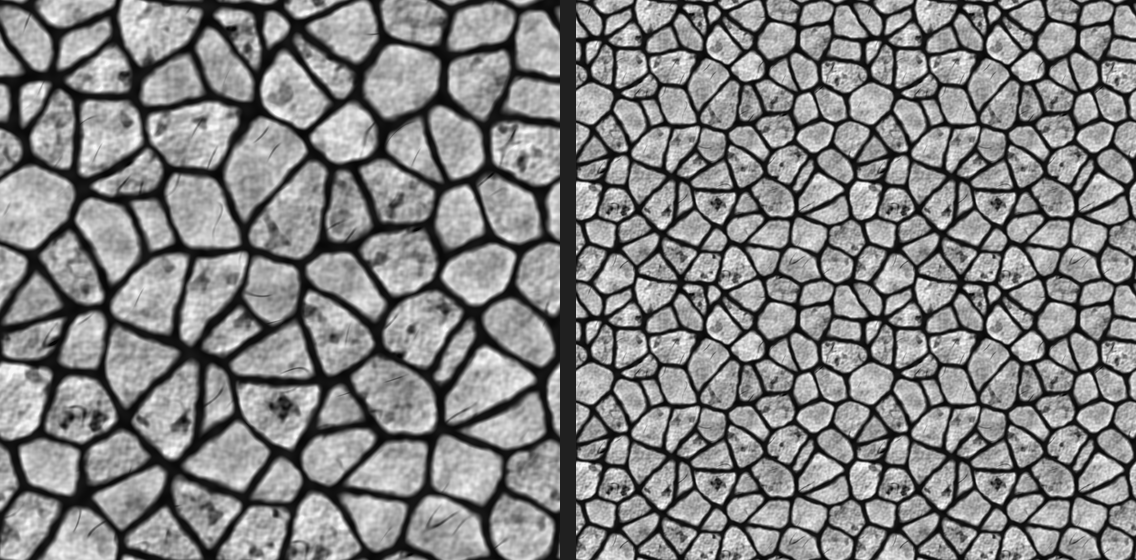
Left: one tile. Right: repeated 2 by 2.
A WebGL 2 fragment shader for this texture:

```glsl
#version 300 es
precision highp float;
// Tiling wall of irregular grey stones with dark, narrow joints.
// A wrapped, weighted Voronoi diagram gives the stones; embossed gradient
// noise, pits and short cracks give each of them its own weathered face.

uniform vec2 u_resolution;
out vec4 fragColor;

const float STONES = 9.0;         // stones along each side
const float JITTER = 0.92;        // scatter of the stone centres
const float SIZE_SPREAD = 0.22;   // difference between large and small stones
const float CORNER = 20.0;        // higher is sharper corners
const float JOINT_CORE = 0.0012;  // half width of the darkest part of a joint
const float JOINT_EDGE = 0.0125;  // distance where the stone face begins
const float BEND = 0.024;         // waviness of the joints
const float JOINT_TONE = 0.06;
const float STONE_TONE = 0.69;
const float TONE_SPREAD = 0.09;
const float BLOTCH = 0.22;
const float EMBOSS = 0.50;
const float GRAIN = 0.13;
const float PIT_DEPTH = 0.42;
const float CRACK_DEPTH = 0.30;
const vec2 LIGHT_STEP = vec2(-0.003, 0.004);

// Integer hash of a lattice point that wraps at the given period
vec3 hash(vec2 cell, vec2 period, uint seed) {
    uvec2 c = uvec2(floor(mod(cell + 0.5, period)));
    uvec3 v = uvec3(c, seed) * 1664525u + 1013904223u;
    v.x += v.y * v.z; v.y += v.z * v.x; v.z += v.x * v.y;
    v ^= v >> 16u;
    v.x += v.y * v.z; v.y += v.z * v.x; v.z += v.x * v.y;
    return vec3(v >> 8u) / 16777216.0;
}

float cornerSlope(vec2 cell, vec2 offset, vec2 period, uint seed) {
    float angle = 6.28319 * hash(cell, period, seed).x;
    return dot(vec2(cos(angle), sin(angle)), offset);
}

// Gradient noise, about -0.7 to 0.7
float noise(vec2 p, vec2 period, uint seed) {
    vec2 i = floor(p), f = p - i;
    vec2 u = f * f * f * (f * (f * 6.0 - 15.0) + 10.0);
    vec2 e = vec2(1.0, 0.0);
    float low = mix(cornerSlope(i, f, period, seed),
                    cornerSlope(i + e.xy, f - e.xy, period, seed), u.x);
    float high = mix(cornerSlope(i + e.yx, f - e.yx, period, seed),
                     cornerSlope(i + e.xx, f - e.xx, period, seed), u.x);
    return mix(low, high, u.y);
}

float tiledNoise(vec2 uv, float repeats, uint seed) {
    return noise(uv * repeats, vec2(repeats), seed);
}

float relief(vec2 uv) {
    float sum = 0.0, amplitude = 1.0, repeats = 12.0;
    for (int octave = 0; octave < 4; octave++) {
        sum += amplitude * tiledNoise(uv, repeats, 20u + uint(octave));
        amplitude *= 0.6;
        repeats *= 2.0;
    }
    return sum;
}

// Offset to a stone centre (xy) and its weighted squared distance (z)
vec3 site(vec2 p, vec2 cell) {
    vec3 h = hash(cell, vec2(STONES), 1u);
    vec2 r = cell + 0.5 + JITTER * (h.xy - 0.5) - p;
    return vec3(r, dot(r, r) - SIZE_SPREAD * h.z);
}

// Rounded distance to the nearest joint; also returns the stone's cell
float jointDistance(vec2 uv, out vec2 stone) {
    vec2 p = uv * STONES, home = floor(p);
    vec3 nearest = vec3(0.0, 0.0, 1e5);
    stone = home;
    for (int y = -2; y <= 2; y++)
    for (int x = -2; x <= 2; x++) {
        vec2 cell = home + vec2(x, y);
        vec3 s = site(p, cell);
        if (s.z < nearest.z) { nearest = s; stone = cell; }
    }
    float sum = 0.0;
    for (int y = -2; y <= 2; y++)
    for (int x = -2; x <= 2; x++) {
        if (x == 0 && y == 0) continue;
        vec3 s = site(p, stone + vec2(x, y));
        float gap = (s.z - nearest.z) / (2.0 * max(length(s.xy - nearest.xy), 0.001));
        sum += exp(-CORNER * gap);
    }
    return -log(max(sum, 1e-6)) / (CORNER * STONES);
}

float stoneFace(vec2 uv, vec3 traits) {
    float rough = smoothstep(0.25, 1.0, traits.z);
    float height = relief(uv);
    float slope = height - relief(uv + LIGHT_STEP);
    float tone = STONE_TONE + TONE_SPREAD * (traits.x - 0.5);
    tone += BLOTCH * height + EMBOSS * slope * (0.55 + 0.9 * rough);
    tone += GRAIN * tiledNoise(uv, 90.0, 30u);
    // Pits, deepest on rough stones
    float pits = tiledNoise(uv, 22.0, 31u) + 0.5 * tiledNoise(uv, 50.0, 32u);
    tone -= PIT_DEPTH * (0.25 + rough) * smoothstep(0.15, 0.55, pits);
    // Short cracks along the rising diagonal
    vec2 along = vec2(uv.x + uv.y, uv.y - uv.x) * vec2(7.0, 14.0);
    float crack = smoothstep(0.07, 0.0, abs(noise(along, vec2(7.0, 14.0), 33u)));
    tone -= CRACK_DEPTH * crack * smoothstep(0.12, 0.4, tiledNoise(uv, 13.0, 34u));
    return tone;
}

void main() {
    vec2 uv = gl_FragCoord.xy / u_resolution;
    vec2 bend = vec2(tiledNoise(uv, 6.0, 2u), tiledNoise(uv, 6.0, 3u));
    bend += 0.2 * vec2(tiledNoise(uv, 28.0, 4u), tiledNoise(uv, 28.0, 5u));
    vec2 stone;
    float edge = jointDistance(uv + BEND * bend, stone);
    edge += 0.005 * tiledNoise(uv, 17.0, 6u) + 0.002 * tiledNoise(uv, 60.0, 7u);

    vec3 traits = hash(stone, vec2(STONES), 8u);
    float face = stoneFace(uv + traits.xy, traits);
    // Worn, paler rim just inside the joint
    float rim = smoothstep(0.007, 0.013, edge) * smoothstep(0.026, 0.013, edge);
    face += rim * (0.05 + 0.15 * tiledNoise(uv, 15.0, 9u));

    float joint = JOINT_TONE + 0.06 * tiledNoise(uv, 40.0, 10u);
    float grey = mix(joint, face, smoothstep(JOINT_CORE, JOINT_EDGE, edge));
    fragColor = vec4(vec3(clamp(grey, 0.02, 0.97)), 1.0);
}
```
